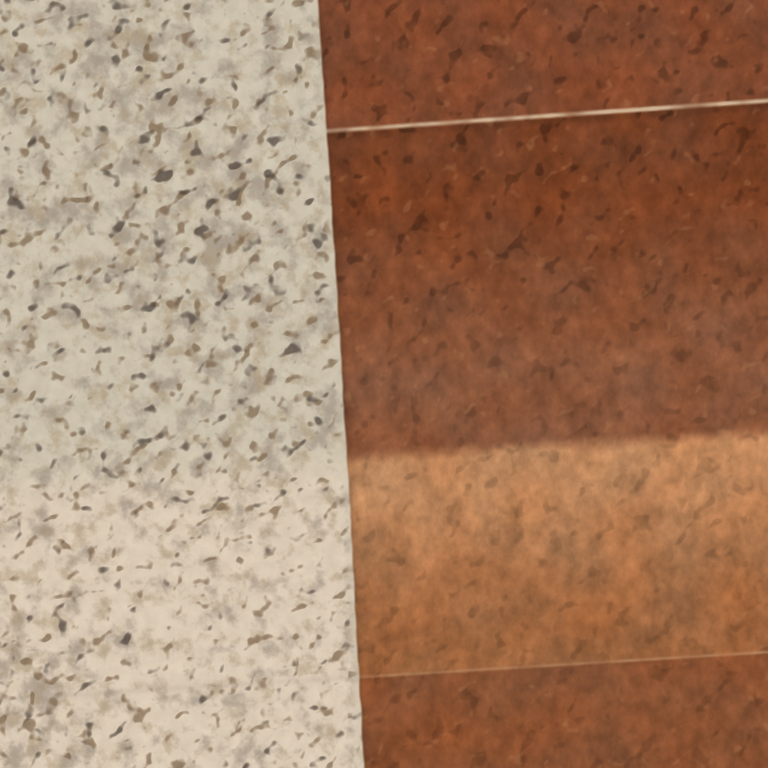
Reproduce this texture procedurally as a Shadertoy shader.

```glsl
// Stone colours
const vec3 PALE_COOL = vec3(0.800, 0.760, 0.680);
const vec3 PALE_WARM = vec3(0.860, 0.795, 0.710);
const vec3 PALE_GREY = vec3(0.610, 0.555, 0.500);
const vec3 PALE_TAN = vec3(0.670, 0.590, 0.480);
const vec3 FLECK_BROWN = vec3(0.44, 0.34, 0.24);
const vec3 FLECK_DARK = vec3(0.29, 0.25, 0.22);
const vec3 RED_TOP = vec3(0.500, 0.285, 0.185);
const vec3 RED_DEEP = vec3(0.470, 0.255, 0.150);
const vec3 RED_DUSTY = vec3(0.535, 0.335, 0.230);
const vec3 LIT_HIGH = vec3(0.745, 0.530, 0.365);
const vec3 LIT_LOW = vec3(0.615, 0.395, 0.245);
const vec3 RED_BASE = vec3(0.535, 0.320, 0.200);
const vec3 SEAM_CREAM = vec3(0.800, 0.690, 0.570);
const vec3 SEAM_TAN = vec3(0.740, 0.560, 0.410);

// Sloping lines as (height at x = 0, slope)
const vec2 UPPER_SEAM = vec2(0.800, 0.069);
const vec2 SHADOW_LINE = vec2(0.3766, 0.061);
const vec2 LOWER_SEAM = vec2(0.0895, 0.0615);
const float UPPER_HALF_WIDTH = 0.0026;
const float LOWER_HALF_WIDTH = 0.0016;
const float FLECK_SOFTNESS = 0.30;

vec2 hashGradient(vec2 cell) {
    vec3 h = fract(cell.xyx * vec3(0.1031, 0.1030, 0.0973));
    h += dot(h, h.yzx + 33.33);
    float angle = 6.2832 * fract((h.x + h.y) * h.z);
    return vec2(cos(angle), sin(angle));
}

float gradientNoise(vec2 p) {
    vec2 i = floor(p), f = p - i;
    vec2 u = f * f * f * (f * (f * 6.0 - 15.0) + 10.0);
    vec2 e = vec2(0.0, 1.0);
    float a = dot(hashGradient(i), f);
    float b = dot(hashGradient(i + e.yx), f - e.yx);
    float c = dot(hashGradient(i + e.xy), f - e.xy);
    float d = dot(hashGradient(i + e.yy), f - e.yy);
    return mix(mix(a, b, u.x), mix(c, d, u.x), u.y);
}

float fbm(vec2 p) {
    float sum = 0.0, gain = 0.6;
    for (int i = 0; i < 4; i++) {
        sum += gain * gradientNoise(p);
        p = mat2(1.6, 1.2, -1.2, 1.6) * p + 17.3;
        gain *= 0.55;
    }
    return sum;
}

float heightAbove(vec2 p, vec2 line) {
    return p.y - line.x - line.y * p.x;
}

float patchAt(vec2 p, vec2 centre, vec2 size) {
    vec2 d = (p - centre) / size;
    return exp(-dot(d, d));
}

// Bent, soft-edged chips stretched along a rising diagonal
float flecks(vec2 p, float scale, float threshold) {
    vec2 q = mat2(0.80, -0.60, 0.60, 0.80) * p;
    q += 0.010 * vec2(gradientNoise(p * 38.0), gradientNoise(p * 38.0 + 51.0));
    float n = gradientNoise(q * scale * vec2(0.80, 1.30));
    n += 0.35 * gradientNoise(p * scale * 2.1 + 9.0);
    return smoothstep(threshold, threshold + FLECK_SOFTNESS, n);
}

vec3 speckledStone(vec2 p) {
    float lit = smoothstep(0.05, -0.06, heightAbove(p, SHADOW_LINE));
    vec3 col = mix(PALE_COOL, PALE_WARM, lit);
    float density = 0.7 * gradientNoise(p * 7.0 + 4.0)
        + 0.7 * patchAt(p, vec2(0.26, 0.69), vec2(0.12, 0.10))
        + 0.6 * patchAt(p, vec2(0.04, 0.13), vec2(0.06, 0.08))
        + 0.4 * patchAt(p, vec2(0.17, 0.93), vec2(0.10, 0.08))
        - 0.5 * patchAt(p, vec2(0.08, 0.52), vec2(0.06, 0.05))
        - 0.25 * lit;
    // Grey and tan mineral clouds, then brown and dark chips
    float cloud = smoothstep(-0.06, 0.40, fbm(p * 27.0) + 0.20 * density);
    float tan_ = smoothstep(-0.02, 0.42, fbm(p * 34.0 + 40.0) + 0.10 * density);
    col = mix(col, PALE_GREY, 0.70 * cloud);
    col = mix(col, PALE_TAN, 0.60 * tan_);
    col = mix(col, FLECK_BROWN, 0.60 * flecks(p + 3.0, 50.0, 0.22 - 0.10 * density));
    col = mix(col, FLECK_DARK, 0.70 * flecks(p + 8.0, 44.0, 0.29 - 0.13 * density));
    col += 0.060 * fbm(p * 50.0 + 6.0);
    // Faint joint
    float lower = exp(-pow(heightAbove(p, LOWER_SEAM) / 0.004, 2.0));
    return mix(col, PALE_GREY, 0.16 * lower);
}

vec3 redStone(vec2 p, float pixel) {
    float upper = heightAbove(p, UPPER_SEAM);
    float shadow = heightAbove(p, SHADOW_LINE);
    float lower = heightAbove(p, LOWER_SEAM);
    // Tile and light bands from bottom to top
    vec3 lit = mix(LIT_LOW, LIT_HIGH, smoothstep(-0.25, -0.01, shadow));
    vec3 shaded = mix(RED_DUSTY, RED_DEEP, smoothstep(0.08, 0.36, shadow));
    vec3 col = mix(RED_BASE, lit, smoothstep(-0.004, 0.004, lower));
    col = mix(col, shaded, smoothstep(-0.012, 0.012, shadow + 0.006 * gradientNoise(p * 45.0)));
    col = mix(col, RED_TOP, smoothstep(-pixel, pixel, upper));
    // Cloudy mottling and grain
    float mottle = fbm(p * vec2(19.0, 16.0) + 21.0);
    float grain = fbm(p * vec2(56.0, 44.0) + 5.0);
    col *= 1.0 + 0.22 * mottle + 0.23 * grain;
    col += vec3(0.035, -0.005, -0.025) * gradientNoise(p * 13.0 + 70.0);
    float pits = flecks(p.yx + 14.0, 44.0, 0.20);
    col *= 1.0 - pits * mix(0.13, 0.24, smoothstep(0.1, 0.3, shadow));
    col = mix(col, LIT_HIGH, 0.24 * flecks(p + 31.0, 48.0, 0.32));
    // Bright joints, worn away in places
    float wear = 0.85 + 0.7 * gradientNoise(p * 24.0) + 0.3 * gradientNoise(p * 70.0);
    float soft = pixel + 0.0014;
    float upperSeam = 1.0 - smoothstep(UPPER_HALF_WIDTH - soft, UPPER_HALF_WIDTH + soft, abs(upper));
    float lowerSeam = 1.0 - smoothstep(LOWER_HALF_WIDTH - soft, LOWER_HALF_WIDTH + soft, abs(lower));
    col *= 1.0 - 0.10 * exp(-pow((upper + 0.007) / 0.005, 2.0));
    col = mix(col, SEAM_CREAM, clamp(upperSeam * wear, 0.0, 1.0));
    return mix(col, SEAM_TAN, clamp(0.65 * lowerSeam * wear, 0.0, 1.0));
}

void mainImage(out vec4 fragColor, in vec2 fragCoord) {
    vec2 p = fragCoord / iResolution.xy;
    float pixel = 1.0 / min(iResolution.x, iResolution.y);
    // Leaning border between the two stones
    float border = p.x - (0.474 - 0.060 * p.y + 0.008 * p.y * (1.0 - p.y));
    border += 0.0015 * gradientNoise(vec2(p.y * 40.0, 2.5));
    vec3 pale = mix(speckledStone(p), PALE_COOL, 0.45 * smoothstep(-0.014, -0.003, border));
    vec3 red = redStone(p, pixel) * (1.0 - 0.18 * exp(-max(border, 0.0) / 0.005));
    vec3 col = mix(pale, red, smoothstep(-pixel - 0.001, pixel + 0.001, border));
    fragColor = vec4(clamp(col, 0.0, 1.0), 1.0);
}
```
